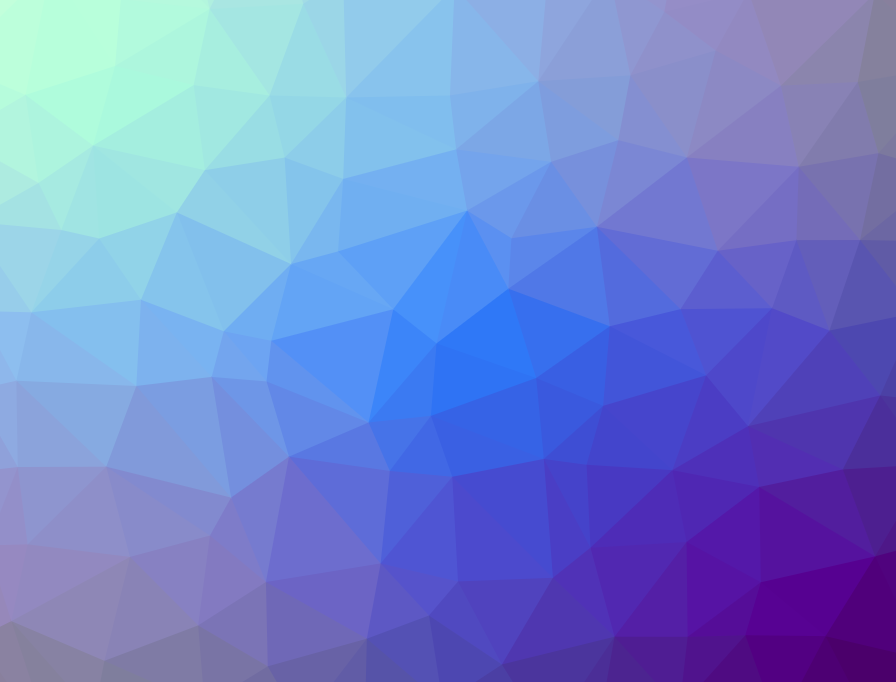
A Shadertoy shader for this background:

```glsl
// Low-poly background: a jittered grid of points is joined into flat triangles.
// Each triangle blends two copies of one palette, read across and down the
// canvas at its middle, so mint runs through blue to deep violet.

const float ROWS = 8.4;      // grid cells over the canvas height
const float JITTER = 0.72;   // spread of each point inside its cell
const float SEAM_RATE = 0.02;
const float SEAM_WIDTH = 0.008;

const vec3 PALETTE[9] = vec3[9](
    vec3(0.76, 1.00, 0.86), vec3(0.68, 1.00, 0.86), vec3(0.61, 0.87, 0.89),
    vec3(0.44, 0.68, 0.95), vec3(0.16, 0.50, 1.00), vec3(0.23, 0.34, 0.86),
    vec3(0.31, 0.16, 0.71), vec3(0.35, 0.00, 0.60), vec3(0.28, 0.00, 0.38));

// Linear RGB to XYZ, column by column
const mat3 RGB_TO_XYZ = mat3(0.4124, 0.2126, 0.0193,
                             0.3576, 0.7152, 0.1192,
                             0.1805, 0.0722, 0.9505);

float hash(vec2 p) {
    return fract(sin(dot(p, vec2(127.1, 311.7))) * 43758.5);
}

float cross2(vec2 a, vec2 b) {
    return a.x * b.y - a.y * b.x;
}

vec2 gridPoint(vec2 id) {
    return id + 0.5 + JITTER * (vec2(hash(id), hash(id + 41.3)) - 0.5);
}

// Colour blending: the average is taken on cube roots of XYZ, as in Lab
vec3 paletteAt(float t) {
    float s = clamp(t, 0.0, 1.0) * 8.0;
    int i = min(int(s), 7);
    return mix(PALETTE[i], PALETTE[i + 1], s - float(i));
}

vec3 toPerceptual(vec3 rgb) {
    return pow(RGB_TO_XYZ * pow(rgb, vec3(2.2)), vec3(1.0 / 3.0));
}

vec3 fromPerceptual(vec3 v) {
    vec3 linearRgb = inverse(RGB_TO_XYZ) * (v * v * v);
    return pow(clamp(linearRgb, 0.0, 1.0), vec3(1.0 / 2.2));
}

vec3 facetColor(vec2 uv) {
    vec3 across = toPerceptual(paletteAt(uv.x));
    vec3 down = toPerceptual(paletteAt(1.0 - uv.y));
    return fromPerceptual(0.5 * (across + down));
}

// Signed distance to the line a-b, positive on its right side
float outside(vec2 p, vec2 a, vec2 b) {
    return -cross2(b - a, p - a) / max(length(b - a), 1e-4);
}

float segmentDistance(vec2 p, vec2 a, vec2 b) {
    vec2 ab = b - a;
    float t = clamp(dot(p - a, ab) / max(dot(ab, ab), 1e-4), 0.0, 1.0);
    return length(p - a - ab * t);
}

// Adds one counter-clockwise triangle, weighted by its pixel coverage
void addFacet(vec2 p, vec2 a, vec2 b, vec2 c, vec2 extent, float px, inout vec4 sum) {
    float d = max(outside(p, a, b), max(outside(p, b, c), outside(p, c, a)));
    float cover = clamp(0.5 - d / px, 0.0, 1.0);
    if (cover > 0.0) {
        vec2 middle = (a + b + c) / 3.0;
        sum += cover * vec4(facetColor(middle / extent), 1.0);
    }
}

// Splits a quad along its Delaunay diagonal
void addQuad(vec2 p, vec2 id, vec2 extent, float px, inout vec4 sum, inout float seam) {
    vec2 a = gridPoint(id);
    vec2 b = gridPoint(id + vec2(1.0, 0.0));
    vec2 c = gridPoint(id + vec2(1.0, 1.0));
    vec2 d = gridPoint(id + vec2(0.0, 1.0));
    float oppositeSine = cross2(c - b, a - b) * dot(a - d, c - d)
                       + cross2(a - d, c - d) * dot(c - b, a - b);
    if (oppositeSine > 0.0) {
        addFacet(p, a, b, c, extent, px, sum);
        addFacet(p, a, c, d, extent, px, sum);
    } else {
        addFacet(p, a, b, d, extent, px, sum);
        addFacet(p, b, c, d, extent, px, sum);
    }
    // A few edges carry a pale hairline
    if (hash(id + 7.7) < SEAM_RATE) {
        float dist = segmentDistance(p, a, d);
        seam = max(seam, 1.0 - smoothstep(SEAM_WIDTH, SEAM_WIDTH + px, dist));
    }
}

void mainImage(out vec4 fragColor, in vec2 fragCoord) {
    float px = ROWS / iResolution.y;
    vec2 p = fragCoord * px;
    vec2 extent = iResolution.xy * px;
    vec2 cell = floor(p - 0.5);

    vec4 sum = vec4(0.0);
    float seam = 0.0;
    for (int y = -1; y <= 1; y++) {
        for (int x = -1; x <= 1; x++) {
            addQuad(p, cell + vec2(x, y), extent, px, sum, seam);
        }
    }
    vec3 color = sum.rgb / max(sum.a, 1e-3);
    fragColor = vec4(mix(color, vec3(0.85, 0.9, 1.0), 0.3 * seam), 1.0);
}
```
